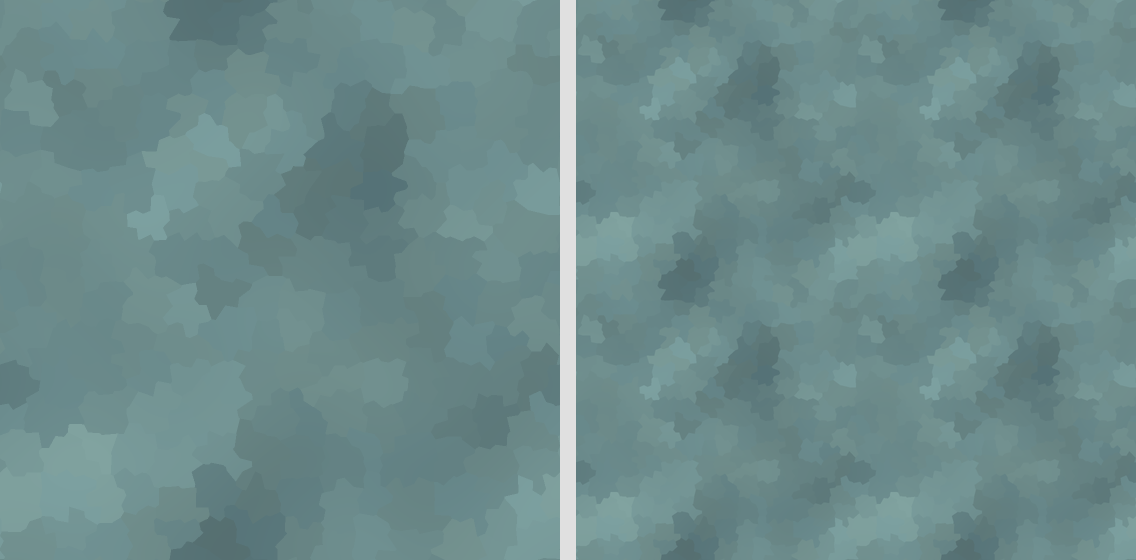
Left: one tile. Right: repeated 2 by 2.
Give the GLSL for this texture, as a Shadertoy shader.

```glsl
// Muted teal patches with ragged edges, drifting between light and dark, tiling.

const float TAU = 6.2831853;

vec3 hash3(vec2 cell, float seed) {
    vec3 q = fract(vec3(cell.xyx + seed) * vec3(0.1031, 0.1030, 0.0973));
    q += dot(q, q.yxz + 33.33);
    return fract((q.xxy + q.yzz) * q.zyx);
}

// Nearest site of a wrapping cell grid: xy = site position, zw = random values
vec4 nearestSite(vec2 p, float cells, float seed) {
    vec2 base = floor(p * cells);
    vec4 best = vec4(0.0);
    float bestDist = 1e5;
    for (int y = -1; y <= 1; y++)
    for (int x = -1; x <= 1; x++) {
        vec2 cell = base + vec2(x, y);
        vec2 wrapped = mod(cell, cells);
        vec3 h = hash3(wrapped, seed);
        vec2 site = (cell + 0.08 + 0.84 * h.xy) / cells;
        float d = distance(p, site);
        if (d < bestDist) {
            bestDist = d;
            best = vec4(site, h.z, hash3(wrapped, seed + 57.0).x);
        }
    }
    return best;
}

// Broad light and dark drift from layered sines with whole periods
float drift(vec2 p) {
    vec2 q = p * TAU;
    q += 0.5 * sin(q.yx * 2.0 + vec2(1.0, 4.2));
    return 0.85 * sin(q.x + 0.7 * sin(q.y + 2.0) + 0.6)
         + 0.70 * sin(q.x - 2.0 * q.y + 2.4)
         + 0.60 * sin(2.0 * q.x + q.y + 5.1);
}

vec3 patchColor(vec2 p) {
    // Small chips make ragged patches, and patches make ragged regions
    vec4 chip = nearestSite(p, 40.0, 3.0);
    vec4 blot = nearestSite(chip.xy, 14.0, 19.0);
    vec4 region = nearestSite(blot.xy, 5.0, 41.0);

    float tone = 0.51 + 0.15 * drift(blot.xy) + 0.05 * drift(p)
               + 0.34 * (region.z - 0.5) + 0.20 * (blot.z - 0.5);
    vec3 teal = mix(vec3(0.345, 0.453, 0.463), vec3(0.490, 0.625, 0.618), tone);

    // Slight lean towards green or blue in each patch
    return teal + vec3(0.012, -0.003, -0.020) * (blot.w - 0.5);
}

void mainImage(out vec4 fragColor, in vec2 fragCoord) {
    // Average four samples to smooth the edges
    vec3 color = vec3(0.0);
    for (int i = 0; i < 4; i++) {
        vec2 offset = vec2(i % 2, i / 2) * 0.5 - 0.25;
        color += patchColor((fragCoord + offset) / iResolution.xy);
    }
    fragColor = vec4(color / 4.0, 1.0);
}
```
